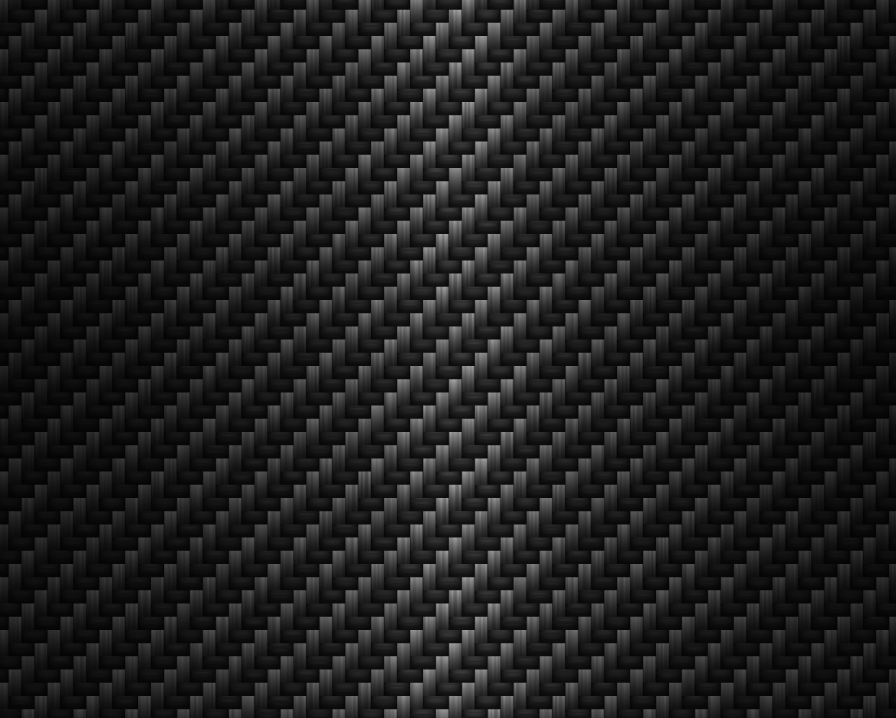
A Shadertoy shader for this texture:

```glsl
// Dark carbon fibre twill weave with a soft vertical band of light.

float hash(vec2 p) {
    p = fract(p * vec2(0.1031, 0.1173));
    p += dot(p, p.yx + 33.33);
    return fract((p.x + p.y) * p.x * 91.7);
}

// Smooth noise across the threads of one tow.
float threads(float across, float tow) {
    float cell = floor(across), f = fract(across);
    return mix(hash(vec2(cell, tow)), hash(vec2(cell + 1.0, tow)), f * f * (3.0 - 2.0 * f));
}

// Reflectance of the 2/2 twill; one unit of p is one tow width.
float weave(vec2 p) {
    vec2 cell = floor(p), f = fract(p);
    float phase = mod(cell.y - cell.x, 4.0);

    // Upright tow: two cells tall, bright at the top.
    if (phase < 2.0) {
        float along = 0.5 * (phase + f.y);
        float tow = cell.x + 37.0 * floor((cell.y - cell.x) / 4.0);
        float fibre = mix(0.78, 1.12, threads(f.x * 7.0, tow));
        float sides = smoothstep(-0.12, 0.1, f.x) * smoothstep(-0.12, 0.1, 1.0 - f.x);
        return mix(0.24, 1.0, pow(along, 1.25)) * fibre * sides;
    }

    // Level tow: two cells wide, dark where it dips under its neighbours.
    float along = 0.5 * (3.0 - phase + f.x);
    float tow = cell.y + 53.0 * floor((cell.y - cell.x) / 4.0);
    float fibre = threads(f.y * 8.0, tow + 400.0);
    float arch = pow(4.0 * along * (1.0 - along), mix(0.35, 1.0, fibre));
    float slope = mix(0.2, 1.0, smoothstep(0.0, 0.85, f.y));
    return 0.05 + 0.33 * arch * slope * mix(0.7, 1.1, fibre);
}

// Light falling on the cloth: a narrow glow inside a broad one.
float lighting(vec2 uv) {
    float dx = uv.x - 0.51;
    float dy = abs(uv.y - 0.5) * 2.0;
    float broad = 0.2 + 0.22 * exp(-11.0 * dx * dx);
    float glow = 0.17 * exp(-150.0 * dx * dx);
    float sideShade = 1.0 - 0.28 * smoothstep(0.1, 0.5, abs(dx)) * (1.0 - dy);
    return broad * sideShade + glow;
}

void mainImage(out vec4 fragColor, in vec2 fragCoord) {
    // Average a 4 by 4 grid of samples for smooth edges.
    float reflectance = 0.0;
    for (int i = 0; i < 16; i++) {
        vec2 jitter = (vec2(i % 4, i / 4) + 0.5) / 4.0 - 0.5;
        vec2 uv = (fragCoord + jitter) / iResolution.xy;
        reflectance += weave((uv - 0.5) * vec2(69.2, 54.4) - vec2(0.06, 0.47)) / 16.0;
    }
    float shade = reflectance * lighting(fragCoord / iResolution.xy);
    fragColor = vec4(vec3(shade), 1.0);
}
```
